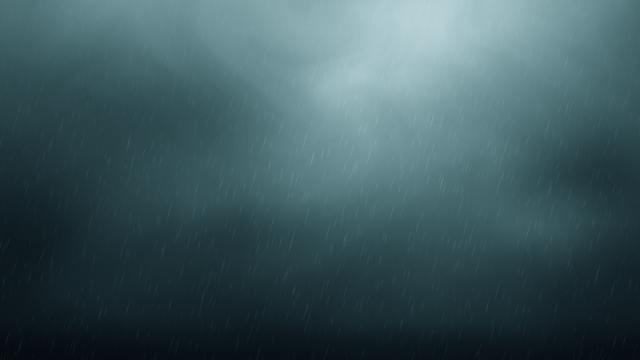
Reproduce this texture procedurally as a WebGL 2 fragment shader.

```glsl
#version 300 es
precision highp float;
// Rain falling through storm clouds lit from above.
// Soft elliptical puffs, bent by layered sines, set the tone of the sky;
// slanted cells carry the rain, and a curve turns tone into teal.

#define CLOUD_WARP 0.035
#define CLOUD_DEPTH 0.12
#define RAIN_SLANT 0.27
#define RAIN_LAYERS 3
#define RAIN_GAIN 0.055
#define RAIN_WIDTH 0.0011
#define GRAIN 0.008

uniform vec2 u_resolution;
out vec4 fragColor;

float hash(vec2 p) {
    p = fract(p * vec2(0.1031, 0.1137));
    p += dot(p, p.yx + 33.33);
    return fract((p.x + p.y) * p.x * 91.7);
}

// Rotated, self-bending octaves of sines, roughly -1 to 1
float billow(vec2 p) {
    const mat2 turn = mat2(0.8, 0.6, -0.6, 0.8);
    float sum = 0.0, gain = 0.5;
    for (int i = 0; i < 6; i++) {
        p += 0.55 * sin(p.yx * 1.3 + vec2(1.7, 4.1));
        sum += gain * sin(p.x) * sin(p.y + 0.8);
        p = turn * p * 1.85 + 2.3;
        gain *= 0.52;
    }
    return sum;
}

float puff(vec2 p, vec2 center, vec2 radius) {
    vec2 d = (p - center) / radius;
    return exp(-dot(d, d));
}

// Large light and shade of the sky
float skyTone(vec2 p) {
    float height = clamp(p.y, 0.0, 1.0);
    float tone = 0.07 + 0.30 * pow(height, 1.5);
    // Broad light and its bright core
    tone += 0.36 * puff(p, vec2(1.05, 0.75), vec2(0.60, 0.55));
    tone += 0.09 * puff(p, vec2(1.14, 0.90), vec2(0.26, 0.16));
    tone += 0.07 * puff(p, vec2(0.97, 0.79), vec2(0.13, 0.10));
    tone += 0.11 * puff(p, vec2(0.42, 1.02), vec2(0.45, 0.20));
    tone += 0.11 * puff(p, vec2(1.40, 1.02), vec2(0.36, 0.19));
    // Lit cloud banks
    tone += 0.05 * puff(p, vec2(0.48, 0.49), vec2(0.24, 0.12));
    tone += 0.03 * puff(p, vec2(0.88, 0.50), vec2(0.17, 0.12));
    tone += 0.03 * puff(p, vec2(1.30, 0.60), vec2(0.18, 0.14));
    tone += 0.09 * puff(p, vec2(1.51, 0.38), vec2(0.16, 0.09));
    tone += 0.03 * puff(p, vec2(0.24, 0.20), vec2(0.20, 0.09));
    // Shaded hollows
    tone -= 0.09 * puff(p, vec2(0.60, 0.70), vec2(0.24, 0.15));
    tone -= 0.05 * puff(p, vec2(0.70, 0.36), vec2(0.20, 0.08));
    tone -= 0.06 * puff(p, vec2(1.62, 0.51), vec2(0.18, 0.10));
    tone -= 0.04 * puff(p, vec2(0.02, 0.40), vec2(0.20, 0.25));
    return tone;
}

// One faint streak in some of the slanted cells of each layer
float rain(vec2 p, float pixel) {
    float total = 0.0;
    for (int i = 0; i < RAIN_LAYERS; i++) {
        float layer = float(i);
        vec2 cells = vec2(34.0, 9.0) * (1.0 + 0.35 * layer);
        vec2 q = vec2(p.x - RAIN_SLANT * p.y + 0.013 * layer, p.y) * cells;
        float column = floor(q.x);
        q.y += 7.0 * hash(vec2(column, 11.0 + layer));
        vec2 id = vec2(column, floor(q.y)) + 57.0 * layer + 80.0;
        float seed = hash(id);
        vec2 local = fract(q) - vec2(0.2 + 0.6 * hash(id + 19.0), 0.5);
        float width = max(RAIN_WIDTH, 0.65 * pixel);
        float line = 1.0 - smoothstep(0.0, width * 1.6, abs(local.x) / cells.x);
        float halfLength = mix(0.18, 0.42, hash(id + 41.0));
        float ends = 1.0 - smoothstep(0.1, 1.0, abs(local.y) / halfLength);
        total += line * ends * smoothstep(0.35, 1.0, seed);
    }
    return total;
}

// Dark blue-green through teal to pale grey
vec3 stormColor(float tone) {
    return vec3(0.48 * tone + 0.48 * tone * tone, tone, tone + 0.021);
}

void main() {
    vec2 uv = gl_FragCoord.xy / u_resolution;
    vec2 p = uv * vec2(16.0 / 9.0, 1.0);

    // Clouds
    vec2 bend = vec2(billow(p * 5.0), billow(p * 5.0 + 9.4));
    float tone = skyTone(p + CLOUD_WARP * bend);
    tone *= 1.0 + CLOUD_DEPTH * billow(p * vec2(5.5, 7.0) + 3.1);
    tone *= mix(0.6, 1.0, smoothstep(0.0, 0.13, p.y));

    // Rain and fine grain
    float visible = mix(1.0, 0.35, smoothstep(0.45, 0.95, p.y));
    tone += RAIN_GAIN * visible * rain(p, 1.0 / u_resolution.y);
    tone += GRAIN * (hash(floor(uv * vec2(512.0, 288.0))) - 0.5);

    fragColor = vec4(stormColor(clamp(tone, 0.04, 0.84)), 1.0);
}
```
